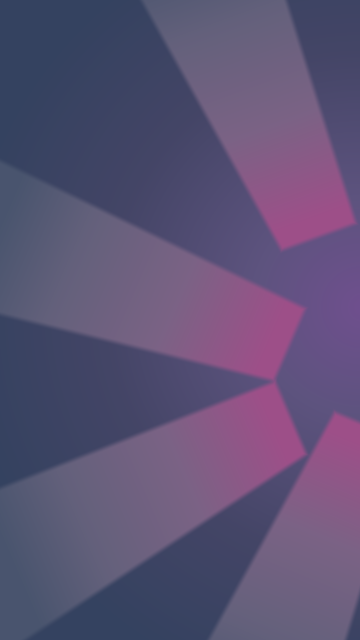
Write a WebGL 2 fragment shader that draws this background.

```glsl
#version 300 es
precision highp float;
// Soft mauve rays with pink tips, fanning out from a violet glow on slate blue.

#define GLOW_CENTER vec2(0.566, 0.520)
#define EDGE_BLUR 0.0055
#define GLOW_STOPS vec4(0.0, 0.17, 0.40, 0.62)
#define RAY_STOPS vec4(0.03, 0.19, 0.36, 0.49)
#define RAY_COUNT 4

uniform vec2 u_resolution;
out vec4 fragColor;

// Inner corners (left.xy, right.xy) of each ray, looking outward
const vec4 INNER[RAY_COUNT] = vec4[](
  vec4(0.440, 0.609, 0.556, 0.651),
  vec4(0.428, 0.405, 0.477, 0.518),
  vec4(0.479, 0.290, 0.430, 0.404),
  vec4(0.635, 0.310, 0.523, 0.356));

// Points where the left and right ray edges leave the canvas
const vec4 OUTER[RAY_COUNT] = vec4[](
  vec4(0.221, 1.0, 0.447, 1.0),
  vec4(0.0, 0.509, 0.0, 0.749),
  vec4(0.039, 0.0, 0.0, 0.237),
  vec4(0.540, 0.0, 0.326, 0.0));

// Signed distance to the line a-b, positive on its left
float leftOf(vec2 p, vec2 a, vec2 b) {
  vec2 along = normalize(b - a);
  vec2 offset = p - a;
  return along.x * offset.y - along.y * offset.x;
}

// Gradient through four colours placed at four stops
vec3 ramp(float t, vec4 stops, vec3 c0, vec3 c1, vec3 c2, vec3 c3) {
  vec3 w = clamp((t - stops.xyz) / (stops.yzw - stops.xyz), 0.0, 1.0);
  return mix(mix(mix(c0, c1, w.x), c2, w.y), c3, w.z);
}

vec3 backgroundColor(vec2 p) {
  const vec3 violet = vec3(0.435, 0.310, 0.555);
  const vec3 dusk = vec3(0.365, 0.325, 0.495);
  const vec3 indigo = vec3(0.265, 0.270, 0.400);
  const vec3 slate = vec3(0.205, 0.258, 0.375);
  return ramp(distance(p, GLOW_CENTER), GLOW_STOPS, violet, dusk, indigo, slate);
}

vec3 rayColor(float depth) {
  const vec3 pink = vec3(0.615, 0.310, 0.535);
  const vec3 mauve = vec3(0.480, 0.385, 0.520);
  const vec3 ash = vec3(0.390, 0.378, 0.483);
  const vec3 steel = vec3(0.285, 0.330, 0.430);
  return ramp(depth, RAY_STOPS, pink, mauve, ash, steel);
}

void main() {
  vec2 p = gl_FragCoord.xy / u_resolution.y;
  vec3 color = backgroundColor(p);

  // Each ray is the overlap of three half planes
  for (int i = 0; i < RAY_COUNT; i++) {
    vec2 left = INNER[i].xy;
    vec2 right = INNER[i].zw;
    float depth = leftOf(p, left, right);
    float sides = min(leftOf(p, OUTER[i].xy, left), leftOf(p, right, OUTER[i].zw));
    float mask = smoothstep(-EDGE_BLUR, EDGE_BLUR, min(depth, sides));
    color = mix(color, rayColor(depth), mask);
  }

  fragColor = vec4(color, 1.0);
}
```
